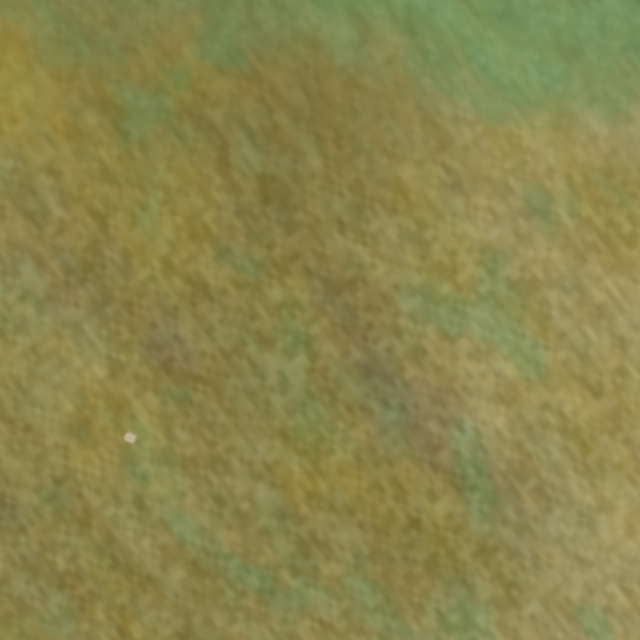
Write a three.js fragment shader that draws this texture.

```glsl
// Worn meadow turf seen softly: olive grass with a green band along the top,
// a pale dry side on the right, tinted patches and one small pebble.
// Rotated value noise gives the slanted patches, streaks and fine grain.

#define OLIVE vec3(0.535, 0.502, 0.290)
#define STRAW vec3(0.630, 0.590, 0.385)
#define GREEN vec3(0.435, 0.560, 0.355)
#define OCHRE vec3(0.590, 0.535, 0.245)
#define MAUVE vec3(0.510, 0.465, 0.345)
#define SHADE vec3(0.475, 0.430, 0.220)
#define PEBBLE vec3(0.770, 0.710, 0.610)
#define LEAN vec2(0.600, -0.800)
#define GRAIN_FREQ 64.0
#define GRAIN_GAIN 0.125
#define PEBBLE_POS vec2(0.203, 0.316)
#define PEBBLE_SIZE 0.011

varying vec2 vUv;

float hash(vec2 p) {
  vec3 h = fract(vec3(p.xyx) * 0.1031);
  h += dot(h, h.yzx + 33.33);
  return fract((h.x + h.y) * h.z);
}

float noise(vec2 p) {
  vec2 cell = floor(p);
  vec2 f = fract(p);
  f = f * f * (3.0 - 2.0 * f);
  float low = mix(hash(cell), hash(cell + vec2(1.0, 0.0)), f.x);
  float high = mix(hash(cell + vec2(0.0, 1.0)), hash(cell + vec2(1.0)), f.x);
  return mix(low, high, f.y);
}

// Layered noise, turned between octaves to hide the lattice
float fbm(vec2 p) {
  float sum = 0.0;
  float gain = 0.533;
  for (int i = 0; i < 4; i++) {
    sum += gain * noise(p);
    p = mat2(0.8, 0.6, -0.6, 0.8) * p * 2.03 + 17.3;
    gain *= 0.5;
  }
  return sum;
}

// Soft round region that falls off from its centre
float spot(vec2 p, vec2 centre, float radius) {
  vec2 d = (p - centre) / radius;
  return exp(-dot(d, d));
}

// Patch mask from stretched noise
float patches(vec2 q, float seed, float level) {
  return smoothstep(level, level + 0.28, fbm(q * vec2(5.0, 8.0) + seed));
}

void main() {
  vec2 uv = vUv;
  // Coordinates along and across the lean of the grass
  vec2 q = vec2(dot(uv, LEAN), dot(uv, vec2(-LEAN.y, LEAN.x))) + 4.0;
  float drift = fbm(q * vec2(3.5, 6.0)) - 0.5;

  // Broad layout
  float pale = smoothstep(0.42, 1.0, uv.x + 0.08 * uv.y + 0.45 * drift);
  float dark = spot(uv, vec2(0.32, 0.74), 0.24) + 0.5 * spot(uv, vec2(0.5, 0.1), 0.25);
  float band = smoothstep(0.78, 1.03, uv.y + 0.10 * (uv.x - 0.5) + 0.35 * drift);
  band *= smoothstep(-0.05, 0.40, uv.x);
  vec3 color = mix(OLIVE, STRAW, 0.85 * pale);
  color = mix(color, SHADE, 0.50 * dark * (1.0 + 1.5 * drift));

  // Tinted patches
  float ochre = 0.55 * patches(q, 31.7, 0.50) + 0.5 * spot(uv, vec2(0.0, 0.87), 0.12);
  float mauve = patches(q, 63.1, 0.48) * smoothstep(0.75, 0.35, uv.y);
  float green = patches(q * 1.5, 95.9, 0.56);
  color = mix(color, OCHRE, ochre);
  color = mix(color, MAUVE, 0.60 * mauve * (1.0 - 0.6 * pale));
  color = mix(color, GREEN, 0.45 * green);
  color = mix(color, GREEN, 0.85 * band);

  // Streaks and grain, softer towards the top
  float focus = mix(1.0, 0.50, smoothstep(0.55, 0.95, uv.y));
  float streak = noise(q * vec2(16.0, 38.0) + 7.0) - 0.5;
  float coarse = noise(q * GRAIN_FREQ * vec2(0.6, 1.1) + 21.0) - 0.5;
  float fine = noise(q.yx * GRAIN_FREQ * vec2(1.8, 1.3) + 43.0) - 0.5;
  float tint = noise(q * vec2(22.0, 34.0) + 71.0) - 0.5;
  color += 0.045 * streak + 0.05 * drift;
  color += GRAIN_GAIN * focus * (0.55 * coarse + 0.65 * fine);
  color += 0.035 * tint * vec3(0.7, -0.3, -0.9);

  // Pebble with a faint shadow below
  vec2 toPebble = uv - PEBBLE_POS;
  float wobble = 0.003 * (noise(uv * 130.0) - 0.5);
  float edge = length(toPebble * vec2(0.9, 1.0)) + wobble;
  color -= 0.07 * spot(uv, PEBBLE_POS - vec2(0.003, 0.012), 0.010);
  color = mix(color, PEBBLE, 0.9 * smoothstep(PEBBLE_SIZE, 0.4 * PEBBLE_SIZE, edge));

  gl_FragColor = vec4(clamp(color, 0.0, 1.0), 1.0);
}
```
